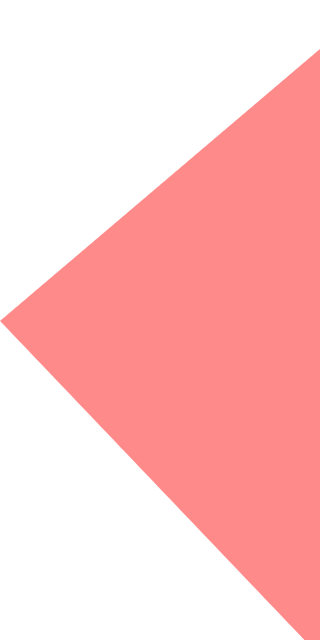
Write a WebGL 2 fragment shader that draws this background.

```glsl
#version 300 es
precision highp float;
// A flat coral wedge on white, its tip on the left edge near mid-height.
// The wedge is the intersection of two half-planes that meet at the tip,
// each given as a signed distance and smoothed over one pixel.

uniform vec2 u_resolution;
out vec4 fragColor;

// Signed distance to the wedge opening rightwards from the origin; negative inside.
float wedge(vec2 p, float upperSlope, float lowerSlope) {
    float above = dot(p, normalize(vec2(-upperSlope, 1.0)));
    float below = dot(p, normalize(vec2(-lowerSlope, -1.0)));
    return max(above, below);
}

void main() {
    // Canvas units: width 1, height 2
    vec2 p = gl_FragCoord.xy / u_resolution * vec2(1.0, 2.0);
    float pixel = 1.0 / u_resolution.x;

    float d = wedge(p - vec2(0.0, 0.997), 0.85, 1.048);
    float coverage = clamp(0.5 - d / pixel, 0.0, 1.0);

    vec3 white = vec3(1.0);
    vec3 coral = vec3(1.0, 0.54, 0.54);
    fragColor = vec4(mix(white, coral, coverage), 1.0);
}
```
